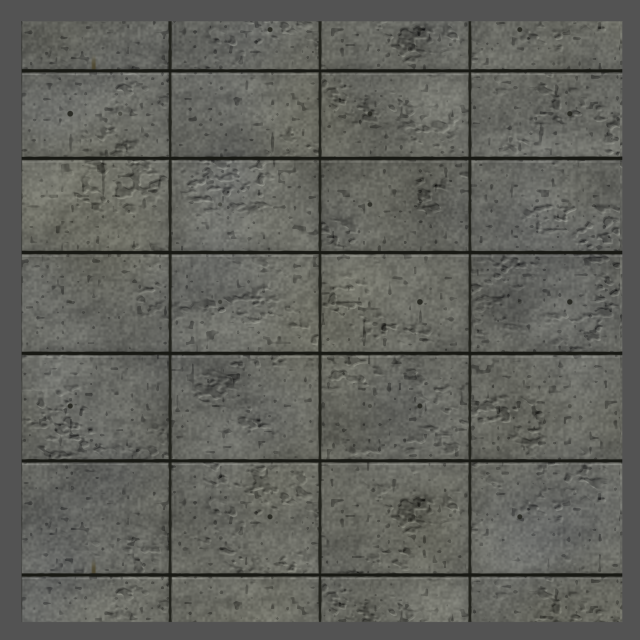
This texture is drawn by a Shadertoy shader. Its source:

```glsl
const vec3 FRAME = vec3(0.325);
const vec3 CONCRETE = vec3(0.417, 0.421, 0.394);
const vec3 SEAM = vec3(0.095, 0.098, 0.078);
const vec3 RUST = vec3(0.30, 0.26, 0.13);
const float COLUMNS = 4.0;
const float MARGIN = 0.0317;
const float PANEL_WIDTH = (1.0 - 0.0055 - 2.0 * MARGIN + 0.0055) / COLUMNS;
const vec3 ROW_CURVE = vec3(0.1107, 0.1315, 0.00521);

float hash(vec2 p) {
    vec3 q = fract(p.xyx * 0.1031);
    q += dot(q, q.yzx + 33.33);
    return fract((q.x + q.y) * q.z);
}

float noise(vec2 p) {
    vec2 i = floor(p), f = fract(p);
    f = f * f * (3.0 - 2.0 * f);
    return mix(mix(hash(i), hash(i + vec2(1, 0)), f.x),
               mix(hash(i + vec2(0, 1)), hash(i + vec2(1, 1)), f.x), f.y);
}

float fbm(vec2 p, int octaves) {
    float sum = 0.0, amp = 0.5, total = 0.0;
    for (int i = 0; i < octaves; i++) {
        sum += amp * noise(p);
        total += amp;
        amp *= 0.5;
        p = mat2(1.6, 1.2, -1.2, 1.6) * p + 17.3;
    }
    return sum / total;
}

// Rows grow steadily taller downwards, so seams follow a quadratic
float seamHeight(float row, vec3 curve) {
    return curve.x + row * (curve.y + row * curve.z);
}

float rowAt(float y, vec3 curve) {
    float root = sqrt(curve.y * curve.y + 4.0 * curve.z * (y - curve.x));
    return floor((root - curve.y) / (2.0 * curve.z));
}

float band(float d, float halfWidth, float blur) {
    return 1.0 - smoothstep(halfWidth - blur, halfWidth + blur, abs(d));
}

// Sparse clusters of broken surface
float chips(vec2 p) {
    float cluster = smoothstep(0.53, 0.72, fbm(p * vec2(13.0, 19.0), 3));
    return cluster * smoothstep(0.52, 0.72, fbm(p * vec2(75.0, 115.0), 2));
}

float surfaceHeight(vec2 p) {
    return fbm(p * 75.0, 3) - 1.1 * chips(p);
}

// Blotches, horizontal pour marks, grain, pits and side-lit relief
float concreteTone(vec2 p) {
    float tone = 1.0 + 0.42 * (fbm(p * 11.0, 4) - 0.5);
    tone += 0.16 * (fbm(p * vec2(7.0, 38.0), 3) - 0.5);
    tone += 0.20 * (noise(p * 240.0) - 0.5);
    vec2 light = vec2(0.0013, 0.0017);
    tone += 0.24 * (surfaceHeight(p + light) - surfaceHeight(p - light));
    tone -= 0.20 * chips(p);
    tone -= 0.28 * smoothstep(0.80, 0.93, noise(p * 125.0 + 41.0));
    return tone;
}

// Two tie holes per panel, worn to different depths
float tieHoles(vec2 local, float height, vec2 cell, float blur) {
    float mask = 0.0;
    for (int i = 1; i <= 2; i++) {
        vec2 center = vec2(float(i) * PANEL_WIDTH / 3.0, height * 0.49);
        float wear = hash(cell * 7.1 + float(i) * 3.7);
        float radius = mix(0.002, 0.0045, wear);
        float hole = 1.0 - smoothstep(radius - blur, radius + blur, length(local - center));
        mask = max(mask, hole * smoothstep(0.05, 0.8, wear));
    }
    return mask;
}

void mainImage(out vec4 fragColor, in vec2 fragCoord) {
    vec2 p = fragCoord / iResolution.xy;
    p.y = 1.0 - p.y;
    float pixel = 1.0 / min(iResolution.x, iResolution.y);
    float blur = max(0.0012, 0.7 * pixel);

    // Panel layout
    float x = p.x - MARGIN;
    float row = rowAt(p.y, ROW_CURVE);
    vec2 cell = vec2(floor(x / PANEL_WIDTH), row);
    float top = seamHeight(row, ROW_CURVE);
    float bottom = seamHeight(row + 1.0, ROW_CURVE);
    vec2 local = vec2(x - cell.x * PANEL_WIDTH, p.y - top);
    float wrappedRow = mod(row, 5.0);
    vec2 panelId = vec2(cell.x, wrappedRow);

    // Concrete with its own pattern and tone in every panel
    vec2 shift = vec2(hash(panelId + 2.3), hash(panelId + 8.9)) * 9.0;
    float tone = concreteTone(local + shift);
    tone += 0.07 * (hash(panelId + 5.1) - 0.5);
    vec3 color = CONCRETE * tone;
    float tint = fbm(p * 6.0 + 3.0, 2) - 0.5;
    color += vec3(-0.012, -0.006, 0.035) * tint;

    // Holes and a rust run above one seam
    float hole = tieHoles(local, bottom - top, panelId, blur);
    color = mix(color, SEAM * 1.3, 0.85 * hole);
    float rust = band(local.x - 0.49 * PANEL_WIDTH, 0.003, 0.002);
    rust *= smoothstep(0.028, 0.008, bottom - p.y);
    rust *= float(cell.x == 0.0 && wrappedRow == 4.0);
    color = mix(color, RUST, 0.65 * rust);

    // Chipped seams, soft dirt and pale lower lips
    float nearestColumn = clamp(round(x / PANEL_WIDTH), 0.0, COLUMNS - 1.0);
    float dx = abs(x - nearestColumn * PANEL_WIDTH);
    float dy = min(local.y, bottom - p.y);
    float ragged = 0.0012 * (noise(p * 110.0) - 0.5);
    color *= 1.0 - 0.20 * exp(-min(dx, dy) / 0.005);
    float lip = band(local.y - 0.0055, 0.0012, blur) * (0.4 + 0.9 * noise(p * 70.0));
    lip += 0.4 * band(local.x - 0.0050, 0.001, blur) * noise(p * 60.0);
    color += 0.10 * lip;
    color = mix(color, SEAM * 1.25, 0.92 * band(dx, 0.0021 + ragged, blur));
    color = mix(color, SEAM, band(dy, 0.0025 + 0.6 * ragged, blur));

    // Plain surrounding frame
    vec2 inset = 0.5 - MARGIN + 0.001 - abs(p - vec2(0.503, 0.5025));
    float inside = smoothstep(-blur, blur, min(inset.x, inset.y));
    fragColor = vec4(mix(FRAME, color, inside), 1.0);
}
```
